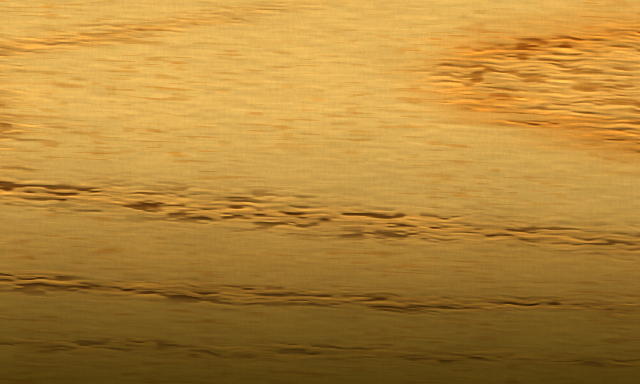
Give the GLSL for this texture, as a Shadertoy shader.

```glsl
// Varnished plank: a warm top-lit gradient crossed by porous growth rings.
// Stretched value noise gives the grain; ring masks decide where its thin
// pores open, and the slope of the same noise lights the pore edges.

const vec3 SHADOW = vec3(0.33, 0.245, 0.05);
const vec3 UMBER  = vec3(0.475, 0.355, 0.122);
const vec3 TAN    = vec3(0.64, 0.475, 0.195);
const vec3 HONEY  = vec3(0.775, 0.605, 0.29);
const vec3 CREAM  = vec3(0.905, 0.715, 0.36);
const vec3 AMBER  = vec3(0.95, 0.78, 0.52);   // multiplies the wood: orange stain
const vec3 PORE   = vec3(0.50, 0.40, 0.22);   // multiplies the wood: dark pore
const vec3 RUST   = vec3(0.74, 0.58, 0.30);   // multiplies the wood: lit pore

float hash(vec2 p) {
    return fract(sin(dot(p, vec2(127.1, 311.7))) * 43758.55);
}

float noise(vec2 p) {
    vec2 i = floor(p), f = fract(p);
    f = f * f * (3.0 - 2.0 * f);
    return mix(mix(hash(i), hash(i + vec2(1, 0)), f.x),
               mix(hash(i + vec2(0, 1)), hash(i + vec2(1, 1)), f.x), f.y);
}

// Two octaves of noise stretched along the grain
float streaks(vec2 p, vec2 freq) {
    vec2 q = p * freq;
    return 0.62 * noise(q) + 0.38 * noise(q * vec2(2.7, 1.7) + 17.3);
}

// Soft ridge around zero
float ridge(float d, float width) {
    return exp(-d * d / (width * width));
}

float ramp(float a, float b, float x) {
    return clamp((x - a) / (b - a), 0.0, 1.0);
}

// Light falling off towards the lower edge
vec3 woodBase(float y) {
    vec3 c = mix(SHADOW, UMBER, ramp(0.0, 0.18, y));
    c = mix(c, TAN, ramp(0.18, 0.33, y));
    c = mix(c, HONEY, ramp(0.33, 0.48, y));
    return mix(c, CREAM, ramp(0.50, 0.72, y));
}

// Signed distance to the pointed ring that opens to the right
float tongueDistance(vec2 p) {
    float t = max(p.x - 1.08, 0.0) / 0.59;
    float axis = 0.815 - 0.07 * (p.x - 1.08);
    return abs(p.y - axis) - 0.17 * sqrt(t);
}

// Short thin marks, gathered in loose patches
float fleckMarks(vec2 g, vec2 freq, float seed) {
    float patches = smoothstep(0.2, 0.7, noise(g * vec2(5.0, 14.0) + seed));
    return smoothstep(0.66, 0.92, noise(g * freq + seed)) * patches;
}

void mainImage(out vec4 fragColor, in vec2 fragCoord) {
    vec2 p = fragCoord / iResolution.y;

    // Grain space: gently sloped; pores wobble a little more than flecks
    vec2 g = p + vec2(0.0, 0.035 * p.x);
    g.y += 0.006 * (noise(p * vec2(3.0, 5.0)) - 0.5);
    vec2 wavy = g;
    wavy.y += 0.007 * (noise(p * vec2(19.0, 34.0)) - 0.5);

    // Ragged position used by the ring masks
    vec2 r = p;
    r.x += 0.22 * (noise(g * vec2(3.0, 110.0) + 5.0) - 0.5);
    r.y += 0.026 * (noise(g * vec2(8.0, 55.0) + 31.0) - 0.5);

    // Growth rings: main, lower, lowest, upper left, left edge
    float mainRing  = ridge(r.y - 0.505 + 0.083 * p.x, 0.030 + 0.014 * ridge(p.x - 0.7, 0.4));
    float lowRing   = ridge(r.y - 0.270 + 0.070 * p.x - 0.018 * p.x * p.x, 0.021);
    float baseRing  = ridge(r.y - 0.108 + 0.030 * p.x, 0.016);
    float upperRing = ridge(r.y - 0.868 - 0.150 * p.x, 0.020) * ramp(0.95, 0.3, r.x);
    float leftRing  = ramp(0.13, -0.02, r.x) * ridge(p.y - 0.70, 0.16);

    // Tongue: porous rim around a paler core, soft at the point
    float d = tongueDistance(r);
    float opening = smoothstep(1.02, 1.25, p.x);
    float inside = smoothstep(0.01, -0.04, d) * opening;
    float rim = inside * ridge(d + 0.03, 0.05);
    float halo = ridge(d, 0.05) * smoothstep(0.90, 1.25, p.x);

    float rings = max(max(mainRing, 0.85 * lowRing), 0.5 * baseRing);
    float stain = max(max(0.75 * upperRing, 0.65 * leftRing), 0.60 * inside + 0.35 * rim);
    float porous = max(rings, stain);

    // Thin broken pores and their lit edges
    vec2 freq = vec2(13.0, 120.0);
    float grain = streaks(wavy, freq);
    float slope = streaks(wavy + vec2(0.0, 0.004), freq) - grain;
    float pores = smoothstep(0.52, 0.78, grain) * porous;
    float fine = streaks(wavy + 9.0, vec2(11.0, 200.0)) - 0.5;

    // Flecks and shallow dents between the rings
    float flecks = fleckMarks(g, vec2(15.0, 190.0), 71.0)
                 + 0.7 * fleckMarks(g, vec2(24.0, 150.0), 23.0);
    vec2 dentPos = wavy * vec2(24.0, 85.0) + 43.0;
    float dents = noise(dentPos) - noise(dentPos + vec2(0.0, 0.45));

    // Colour layers
    vec3 col = woodBase(p.y + 0.025 * (noise(p * vec2(2.0, 5.0)) - 0.5));
    col *= mix(vec3(1.0), AMBER, 0.50 * rings + 0.75 * stain + 0.55 * halo);
    col *= mix(vec3(1.0), vec3(0.93, 0.80, 0.58), 0.65 * flecks * (1.0 - porous));
    col *= mix(vec3(1.0), mix(PORE, RUST, ramp(0.45, 0.75, p.y)), pores);

    // Relief, fine fibres, faint woven speckle
    col *= 1.0 + 0.80 * slope * porous + 0.08 * dents * (1.0 - porous);
    col *= 1.0 + fine * (0.11 + 0.35 * porous);
    float weave = noise(p * vec2(290.0, 80.0)) + noise(p * vec2(260.0, 260.0)) - 1.0;
    col *= 1.0 + 0.032 * weave;

    // A few tiny pale scratches
    float scratch = smoothstep(0.975, 1.0, noise(p * vec2(70.0, 130.0) + 13.0));
    col += vec3(0.08, 0.07, 0.05) * scratch * ramp(0.05, 0.5, p.y);

    fragColor = vec4(clamp(col, 0.0, 1.0), 1.0);
}
```
